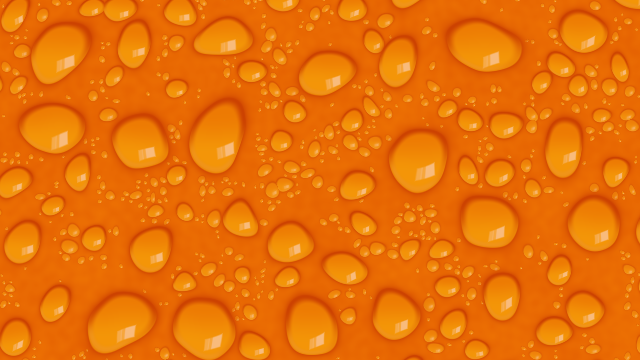
This texture is drawn by a Shadertoy shader. Its source:

```glsl
vec3 hash3(vec3 p) {
    p = fract(p * vec3(0.1031, 0.1030, 0.0973));
    p += dot(p, p.yxz + 33.33);
    return fract((p.xxy + p.yxx) * p.zyx);
}

float gradientNoise(vec2 p) {
    vec2 cell = floor(p), f = fract(p);
    vec2 u = f * f * (3.0 - 2.0 * f);
    vec4 corner;
    for (int i = 0; i < 4; i++) {
        vec2 o = vec2(i & 1, i >> 1);
        float a = 6.2832 * hash3(vec3(cell + o + 50.0, 7.0)).x;
        corner[i] = dot(vec2(cos(a), sin(a)), f - o);
    }
    return mix(mix(corner.x, corner.y, u.x), mix(corner.z, corner.w, u.x), u.y);
}

float cellSize(int level) {
    return 0.245 * pow(0.61, float(level));
}

// xy: offset from centre in radii, z: distance to edge in radii, w: radius
vec4 dropInCell(vec2 p, vec2 id, int level) {
    float size = cellSize(level);
    vec3 place = hash3(vec3(id + 90.0, float(level) * 17.0 + 3.0));
    vec3 form = hash3(vec3(id + 210.0, float(level) * 29.0 + 11.0));
    if (form.z < 0.08) return vec4(0, 0, 9, 1);
    float radius = size * mix(0.18, 0.36, place.z);
    vec2 v = (p - size * (id + 0.5 + 0.5 * (place.xy - 0.5))) / radius;
    float c = cos(form.x * 3.1416), s = sin(form.x * 3.1416);
    vec2 q = mat2(c, -s, s, c) * v;
    float stretch = mix(0.76, 0.98, form.y);
    q.x *= 1.0 + 0.28 * clamp(q.y, -1.4, 1.4) * form.z;
    return vec4(v, length(q * vec2(stretch, 1.0 / stretch)) - 1.0, radius);
}

bool touchesLarger(vec2 centre, float radius, int level) {
    for (int k = 0; k < level; k++) {
        vec2 base = floor(centre / cellSize(k));
        for (int i = 0; i < 9; i++) {
            vec4 other = dropInCell(centre, base + vec2(i % 3, i / 3) - 1.0, k);
            if ((other.z - 0.08) * other.w < radius) return true;
        }
    }
    return false;
}

vec4 nearestDrop(vec2 p, int level) {
    vec4 best = vec4(0, 0, 9, 1);
    vec2 base = floor(p / cellSize(level));
    for (int i = 0; i < 9; i++) {
        vec4 drop = dropInCell(p, base + vec2(i % 3, i / 3) - 1.0, level);
        if (drop.z < min(best.z, 0.7)
            && !touchesLarger(p - drop.xy * drop.w, drop.w, level)) best = drop;
    }
    return best;
}

vec3 shadeDrop(vec3 color, vec4 drop, float pixel) {
    vec2 v = drop.xy;
    float edge = drop.z, soft = pixel / drop.w;
    float big = smoothstep(0.006, 0.036, drop.w);

    // contact shadow on the surface
    float shadow = exp(-max(edge, 0.0) * 9.0) * smoothstep(0.65, 0.3, edge);
    color = mix(color, vec3(0.81, 0.27, 0.005), shadow * mix(0.4, 0.95, big));

    // body, lighter towards the bottom, with a dark upper rim
    vec3 body = mix(vec3(0.93, 0.48, 0.012), vec3(0.955, 0.585, 0.03),
                    smoothstep(0.75, -0.5, v.y));
    body = mix(body, vec3(0.94, 0.52, 0.06), 0.6 * (1.0 - big));
    float rim = smoothstep(-0.26, -0.03, edge);
    body = mix(body, vec3(0.80, 0.26, 0.005),
               rim * mix(0.2, 1.0, smoothstep(-0.5, 0.6, v.y)) * mix(0.35, 1.0, big));

    // bright lower crescent
    float crescent = smoothstep(-0.25, -0.12, edge) * smoothstep(0.0, -0.08, edge);
    body = mix(body, vec3(0.95, 0.61, 0.15),
               crescent * smoothstep(-0.2, -0.8, v.y + 0.3 * v.x) * 0.55);

    // window reflection: two slanted panes, or a soft glint on small drops
    vec2 w = v - vec2(0.26, -0.44);
    w.y -= 0.35 * w.x;
    vec2 box = abs(w) - vec2(0.28, 0.19);
    float pane = smoothstep(0.02 + soft, -0.02 - soft, max(box.x, box.y));
    pane *= mix(0.45, 1.0, smoothstep(0.02, 0.06 + soft, abs(w.x + 0.07)));
    pane *= mix(0.55, 1.0, smoothstep(-0.12, 0.0, w.x + 0.07));
    float glint = 0.65 * exp(-dot(w, w) * 9.0);
    body = mix(body, vec3(0.975, 0.74, 0.51), mix(glint, pane * 0.95, big));
    return mix(color, body, smoothstep(soft + 0.01, -soft - 0.01, edge));
}

void mainImage(out vec4 fragColor, in vec2 fragCoord) {
    vec2 p = fragCoord / iResolution.y;
    float pixel = 0.5 / iResolution.y;

    // wet surface
    float tone = gradientNoise(p * 6.0) + gradientNoise(p * 38.0);
    vec3 color = vec3(0.913, 0.412, 0.01) + vec3(0.015, 0.03, 0.004) * tone;

    // uneven outlines
    p += 0.016 * vec2(gradientNoise(p * 9.0), gradientNoise(p * 9.0 + 31.0));

    // drops from fine specks up to the largest
    for (int level = 5; level >= 0; level--) {
        vec4 drop = nearestDrop(p, level);
        if (drop.z < 1.0) color = shadeDrop(color, drop, pixel);
    }
    fragColor = vec4(color, 1.0);
}
```
